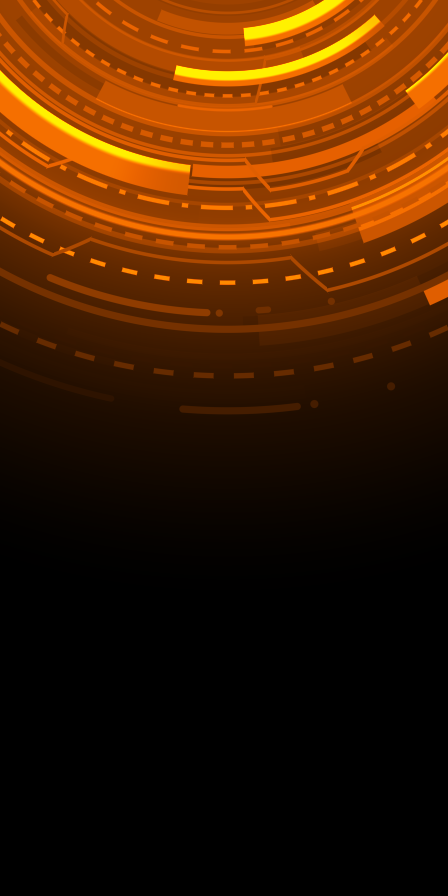
This background is drawn by a Shadertoy shader. Its source:

```glsl
// Glowing concentric technical rings around a centre above the canvas, fading to black.
// Shapes are distance functions in polar space (x = angle from straight down, y = radius);
// they set a scalar heat, which a colour ramp turns into brown, orange and yellow.

const vec2 RING_CENTRE = vec2(0.508, 2.33);   // canvas is 1 wide, 2 high

float hash(float n) { return fract(sin(n * 12.9898) * 43758.547); }

float fill(float d, float soft) { return 1.0 - smoothstep(-soft, soft, d); }

// Ring segment; radii and angles are (low, high) pairs
float plate(vec2 q, vec2 radii, vec2 angles, float soft) {
    float dr = abs(q.y - 0.5 * (radii.x + radii.y)) - 0.5 * (radii.y - radii.x);
    float da = abs(q.x - 0.5 * (angles.x + angles.y)) - 0.5 * (angles.y - angles.x);
    return fill(max(dr, da * q.y), soft);
}

// Round-ended arc; equal angles give a dot
float stroke(vec2 q, float radius, vec2 angles, float halfWidth, float soft) {
    float da = q.x - clamp(q.x, angles.x, angles.y);
    return fill(length(vec2(da * q.y, q.y - radius)) - halfWidth, soft);
}

float ringLine(vec2 q, float radius, float halfWidth, float soft) {
    return fill(abs(q.y - radius) - halfWidth, soft);
}

float dashes(vec2 q, float radius, float halfWidth, float pitch, float dash, float phase, float soft) {
    float a = (fract((q.x - phase) / pitch + 0.5) - 0.5) * pitch;
    return fill(max(abs(q.y - radius) - halfWidth, (abs(a) - 0.5 * dash) * q.y), soft);
}

// Thin trace that changes radius on a slanted step at each of two angles
float circuit(vec2 q, vec3 radii, vec2 turns, float halfWidth, float soft) {
    const float RAMP = 0.07;
    vec2 t = (q.x - turns) / RAMP;
    vec2 s = clamp(t, 0.0, 1.0);
    float radius = radii.x + (radii.y - radii.x) * s.x + (radii.z - radii.y) * s.y;
    vec2 onRamp = step(abs(t - 0.5), vec2(0.5));
    float slope = dot(onRamp, radii.yz - radii.xy) / (RAMP * q.y);
    return fill(abs(q.y - radius) / sqrt(1.0 + slope * slope) - halfWidth, soft);
}

// Bright plate with a yellow inner rim cooling outward to orange
float blade(float heat, vec2 q, vec2 radii, vec2 angles, float rim, float soft) {
    float t = (q.y - radii.x) / (radii.y - radii.x);
    float hot = mix(1.25, 0.96, smoothstep(rim - 0.1, rim + 0.1, t));
    hot -= 0.13 * smoothstep(angles.y - 0.25, angles.y, q.x);
    return mix(heat, hot, plate(q, radii, angles, soft));
}

vec3 heatColour(float heat) {
    float green = 0.42 * heat + 0.42 * smoothstep(0.9, 1.25, heat);
    return vec3(min(heat, 1.0), min(green, 0.95), 0.0);
}

void mainImage(out vec4 fragColor, in vec2 fragCoord) {
    vec2 d = fragCoord / iResolution.xy * vec2(1.0, 2.0) - RING_CENTRE;
    vec2 q = vec2(atan(d.x, -d.y), length(d));
    float soft = 1.4 / iResolution.y;
    float r = q.y;

    // Radial fall-off and the halo of the main ring
    float heat = 0.44 * (1.0 - smoothstep(0.55, 1.3, r)) + 0.18 * (1.0 - smoothstep(1.0, 1.69, r));
    heat += 0.14 * exp(-abs(r - 0.845) * 22.0);

    // Scattered translucent plates, fainter outward
    for (int i = 0; i < 30; i++) {
        float n = float(i);
        float lo = 0.34 + 0.041 * n;
        float start = 2.2 * hash(n + 3.0) - 1.6;
        vec2 radii = vec2(lo, lo + 0.015 + 0.035 * hash(n + 7.0));
        vec2 angles = vec2(start, start + 0.6 + 1.2 * hash(n + 11.0));
        float tint = (hash(n + 17.0) - 0.4) * 0.4;
        heat *= 1.0 + tint * smoothstep(1.5, 0.6, r) * plate(q, radii, angles, soft);
    }

    // Broad orange plates
    heat = mix(heat, 0.78, plate(q, vec2(0.578, 0.625), vec2(-0.49, 0.46), soft));
    heat = mix(heat, 0.90, plate(q, vec2(0.700, 0.728), vec2(-0.11, 0.70), soft));
    heat = mix(heat, 0.80, plate(q, vec2(0.830, 0.924), vec2(0.335, 1.2), soft));
    heat += 0.05 * plate(q, vec2(1.036, 1.104), vec2(0.065, 0.42), soft);
    heat = mix(heat, 0.88, plate(q, vec2(1.060, 1.108), vec2(0.42, 0.8), soft));

    // Continuous rings
    for (int i = 0; i < 11; i++) {
        float n = float(i);
        float radius = 0.357 + 0.053 * n + 0.014 * hash(n + 23.0);
        heat += (0.08 + 0.16 * hash(n + 31.0)) * ringLine(q, radius, 0.003 + 0.004 * hash(n), soft);
    }
    heat = mix(heat, 0.97, ringLine(q, 0.859, 0.007, soft * 2.0));
    heat = mix(heat, 0.80, ringLine(q, 0.835, 0.004, soft));
    heat = mix(heat, 0.46, ringLine(q, 1.065, 0.008, soft));

    // Dashed rings
    heat = mix(heat, 0.92, dashes(q, 0.445, 0.004, 0.16, 0.09, -0.03, soft));
    heat = mix(heat, 0.95, dashes(q, 0.544, 0.004, 0.075, 0.04, 0.0, soft));
    heat = mix(heat, 0.84, dashes(q, 0.654, 0.006, 0.07, 0.042, 0.0, soft));
    heat = mix(heat, 0.99, dashes(q, 0.794, 0.005, 0.18, 0.09, -0.03, soft));
    heat = mix(heat, 0.99, dashes(q, 0.794, 0.005, 0.18, 0.018, 0.06, soft));
    heat = mix(heat, 0.78, dashes(q, 0.882, 0.005, 0.08, 0.045, 0.0, soft));
    heat = mix(heat, 1.02, dashes(q, 0.961, 0.005, 0.0765, 0.036, 0.0, soft));
    heat = mix(heat, 0.21, dashes(q, 1.146, 0.006, 0.0768, 0.044, -0.09, soft));
    heat = mix(heat, 0.40, dashes(q, 1.169, 0.006, 0.0768, 0.038, -0.0457, soft));

    // Circuit traces
    heat = mix(heat, 0.80, circuit(q, vec3(0.509, 0.565, 0.470), vec2(-0.78, 0.11), 0.003, soft));
    heat = mix(heat, 0.88, circuit(q, vec3(0.688, 0.760, 0.727), vec2(0.057, 0.36), 0.004, soft));
    heat = mix(heat, 0.92, circuit(q, vec3(0.808, 0.752, 0.826), vec2(-0.52, 0.045), 0.004, soft));
    heat = mix(heat, 0.68, circuit(q, vec3(0.980, 0.916, 1.003), vec2(-0.41, 0.155), 0.004, soft));

    // Rounded strokes and dots
    heat = mix(heat, 0.92, stroke(q, 0.576, vec2(-0.19, 0.17), 0.003, soft));
    heat = mix(heat, 0.56, stroke(q, 1.029, vec2(-0.395, -0.045), 0.008, soft));
    heat = mix(heat, 0.50, stroke(q, 1.029, vec2(-0.018), 0.008, soft));
    heat = mix(heat, 0.44, stroke(q, 1.025, vec2(0.068, 0.088), 0.007, soft));
    heat = mix(heat, 0.45, stroke(q, 1.029, vec2(0.227), 0.008, soft));
    heat = mix(heat, 0.18, stroke(q, 1.247, vec2(-0.60, -0.21), 0.007, soft));
    heat = mix(heat, 0.27, stroke(q, 1.247, vec2(-0.08, 0.125), 0.008, soft));
    heat = mix(heat, 0.27, stroke(q, 1.247, vec2(0.156), 0.009, soft));
    heat = mix(heat, 0.27, stroke(q, 1.247, vec2(0.297), 0.009, soft));

    // Hottest blades
    heat = blade(heat, q, vec2(0.394, 0.435), vec2(0.09, 0.85), 0.65, soft);
    heat = blade(heat, q, vec2(0.489, 0.523), vec2(-0.235, 0.735), 0.6, soft);
    heat = blade(heat, q, vec2(0.664, 0.715), vec2(0.64, 1.3), 0.1, soft);
    heat = blade(heat, q, vec2(0.703, 0.771), vec2(-1.3, -0.117), 0.27, soft);

    fragColor = vec4(heatColour(max(heat, 0.0)), 1.0);
}
```
